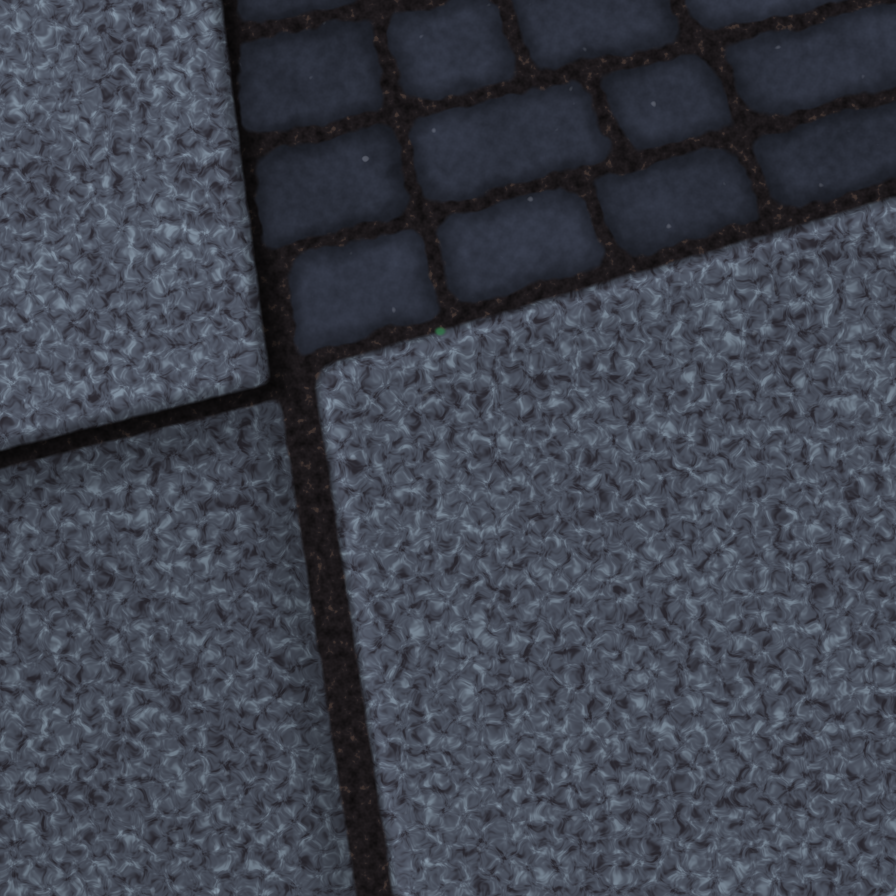
This texture is drawn by a WebGL 1 fragment shader. Its source:

```glsl
precision highp float;
// Three speckled granite slabs meeting a corner of dark, hand-cut cobblestones.

uniform vec2 u_resolution;

#define GRAIN_SCALE 72.0
#define GRAIN_CONTRAST 0.62
#define ROW_HEIGHT 0.136
#define ROW_SLOPE 0.295
#define ROW_FAN 0.03
#define STONE_GAP 0.0085
#define STONE_ROUND 0.022
#define EDGE_WOBBLE 0.006
#define STONE_COLOR vec3(0.175, 0.192, 0.240)
#define JOINT_COLOR vec3(0.105, 0.092, 0.100)

float hash(vec2 p) {
    return fract(sin(dot(p, vec2(127.1, 311.7))) * 43758.545);
}

vec2 gradient(vec2 cell) {
    float a = 6.28318 * hash(cell);
    return vec2(cos(a), sin(a));
}

// Gradient noise, roughly -0.7 to 0.7
float noise(vec2 p) {
    vec2 i = floor(p), f = p - i;
    vec2 u = f * f * f * (f * (f * 6.0 - 15.0) + 10.0);
    vec2 e = vec2(1.0, 0.0);
    float low = mix(dot(gradient(i), f), dot(gradient(i + e.xy), f - e.xy), u.x);
    float high = mix(dot(gradient(i + e.yx), f - e.yx),
                     dot(gradient(i + e.xx), f - e.xx), u.x);
    return mix(low, high, u.y);
}

float fbm(vec2 p) {
    float sum = 0.0, amp = 1.0;
    for (int k = 0; k < 3; k++) {
        sum += amp * noise(p);
        p = mat2(1.6, 1.2, -1.2, 1.6) * p + 7.3;
        amp *= 0.6;
    }
    return sum;
}

float smoothMin(float a, float b, float k) {
    float h = max(k - abs(a - b), 0.0) / k;
    return min(a, b) - h * h * k * 0.25;
}

// Signed distances to sloped edges: positive to the right of / above the line
float rightOf(vec2 p, float base, float slope) {
    return (p.x - base - slope * p.y) / sqrt(1.0 + slope * slope);
}

float above(vec2 p, float base, float slope) {
    return (p.y - base - slope * p.x) / sqrt(1.0 + slope * slope);
}

// Inner distance to the cobble edge in x, stone id in y
vec2 cobble(vec2 p) {
    float height = ROW_HEIGHT - ROW_FAN * p.x;
    float level = (p.y - 0.497 - ROW_SLOPE * p.x) / height;
    float row = floor(level), f = level - row;
    vec4 joints = vec4(0.316, 0.488, 0.668, 0.846);
    if (row > 0.5) joints = vec4(0.280, 0.456, 0.676, 0.814);
    if (row > 1.5) joints = vec4(0.261, 0.432, 0.572, 0.755);
    if (row > 2.5) joints = vec4(0.252, 0.406, 0.540, 0.742);
    float lean = 0.1 + 0.8 * clamp(p.x - 0.3, 0.0, 0.42);
    float x = p.x + lean * (f - 0.5) * height;
    vec4 side = vec4(x) - joints;
    float dx = min(min(side.x, abs(side.y)), min(abs(side.z), abs(side.w)));
    float dy = level < 0.0 ? level * height : min(f, 1.0 - f) * height;
    float column = dot(step(vec4(0.0), side), vec4(1.0));
    return vec2(smoothMin(dx, dy, STONE_ROUND) - STONE_GAP, row * 5.0 + column);
}

vec3 granite(vec2 p) {
    vec2 q = p * GRAIN_SCALE;
    q += 0.7 * vec2(noise(q * 0.8 + 3.1), noise(q * 0.8 + 19.7));
    float grain = fbm(q) + 0.25 * noise(p * 13.0);
    float t = 0.44 + GRAIN_CONTRAST * grain;
    vec3 color = mix(vec3(0.155, 0.148, 0.175), vec3(0.285, 0.308, 0.358), smoothstep(-0.05, 0.48, t));
    color = mix(color, vec3(0.46, 0.515, 0.57), smoothstep(0.42, 0.98, t));
    float glint = smoothstep(0.38, 0.62, noise(p * 85.0 + 41.0));
    return color + 0.13 * glint * vec3(0.85, 0.97, 1.0);
}

void main() {
    vec2 p = gl_FragCoord.xy / u_resolution;
    float soft = max(1.5 / min(u_resolution.x, u_resolution.y), 0.0025);
    vec2 wobble = vec2(noise(p * 24.0), noise(p * 24.0 + 31.0));
    wobble += 0.5 * vec2(noise(p * 70.0), noise(p * 70.0 + 53.0));
    vec2 w = p + 0.3 * EDGE_WOBBLE * wobble;

    // Slab interiors, positive inside
    float upperLeft = smoothMin(-rightOf(w, 0.374, -0.127), above(w, 0.497, 0.25), 0.012);
    float lowerLeft = smoothMin(-rightOf(w, 0.398, -0.154), -above(w, 0.477, 0.25), 0.015);
    float right = smoothMin(rightOf(w, 0.439, -0.153), -above(w, 0.486, ROW_SLOPE), 0.03);

    // Gritty joints, darkest beside the upper-left slab
    float grit = fbm(p * 80.0 + 11.0);
    vec3 color = JOINT_COLOR * (1.0 + 0.6 * grit);
    color += vec3(0.09, 0.065, 0.04) * smoothstep(0.3, 0.7, grit);
    color *= mix(0.4, 1.0, smoothstep(0.0, 0.035, -upperLeft));

    // Cobbles with worn, darker rims
    vec2 stone = cobble(p + 1.5 * EDGE_WOBBLE * wobble);
    float tone = 0.9 + 0.2 * hash(vec2(stone.y, 4.0));
    tone += 0.16 * fbm(p * 17.0) + 0.13 * fbm(p * 90.0);
    tone *= mix(0.68, 1.0, smoothstep(0.0, 0.022, stone.x));
    vec3 stoneColor = STONE_COLOR * tone;
    stoneColor += 0.16 * smoothstep(0.5, 0.65, noise(p * 65.0 + 8.0));
    color = mix(color, stoneColor, smoothstep(-soft, soft, stone.x));

    // Slabs: each has its own brightness and edge falloff
    vec3 slab = granite(p);
    vec3 leftTop = slab * mix(0.72, 1.08, smoothstep(0.0, 0.02, upperLeft));
    vec3 leftLow = slab * mix(0.72, 0.95, smoothstep(0.0, 0.07, lowerLeft));
    float rim = smoothstep(0.0, 0.008, right) * (1.0 - smoothstep(0.008, 0.04, right));
    vec3 rightSlab = slab * (mix(0.75, 1.0, smoothstep(0.0, 0.012, right)) + 0.12 * rim);
    color = mix(color, leftTop, smoothstep(-soft, soft, upperLeft));
    color = mix(color, leftLow, smoothstep(-soft, soft, lowerLeft));
    color = mix(color, rightSlab, smoothstep(-soft, soft, right));

    // Tiny sprout in the joint
    float sprout = length((p - vec2(0.491, 0.630)) * vec2(1.0, 1.3)) + 0.003 * wobble.x;
    color = mix(color, vec3(0.20, 0.46, 0.29), 0.8 * (1.0 - smoothstep(0.002, 0.008, sprout)));

    gl_FragColor = vec4(clamp(color, 0.0, 1.0), 1.0);
}
```
